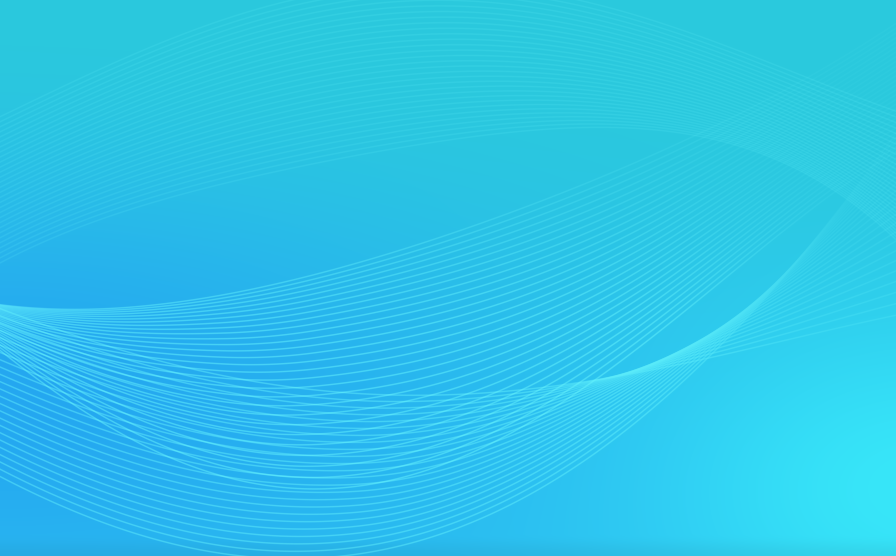
A Shadertoy shader for this background:

```glsl
// Fine woven line ribbons sweeping over a teal to blue gradient.

const vec3 TEAL = vec3(0.165, 0.787, 0.865);
const vec3 SKY  = vec3(0.170, 0.755, 0.940);
const vec3 BLUE = vec3(0.135, 0.635, 0.940);
const vec3 AQUA = vec3(0.220, 0.910, 0.975);
const vec3 LINE = vec3(0.400, 0.960, 0.990);

const vec2 BLUE_CENTER = vec2(0.0, 0.29);
const vec2 BLUE_SIZE = vec2(0.52, 0.34);
const vec2 AQUA_CENTER = vec2(1.03, 0.12);
const vec2 AQUA_SIZE = vec2(0.30, 0.32);
const float LINE_WIDTH = 0.0026;   // fraction of canvas height
const float LINE_ALPHA = 0.55;
const float SLOPE_STEP = 0.002;
const int MAX_LINES = 32;

// Smooth curve through five heights at x = 0, 1/4, 1/2, 3/4 and 1.
float curve(float x, vec4 h, float last) {
    float s = 4.0 * x;
    vec4 d1 = vec4(h.yzw, last) - h;
    vec3 d2 = d1.yzw - d1.xyz;
    vec2 d3 = d2.yz - d2.xy;
    float c2 = s * (s - 1.0) / 2.0;
    float c3 = c2 * (s - 2.0) / 3.0;
    float c4 = c3 * (s - 3.0) / 4.0;
    return h.x + s * d1.x + c2 * d2.x + c3 * d3.x + c4 * (d3.y - d3.x);
}

// Upward bulge of the inner lines, which gathers them into folds.
float fanBend(float x) {
    return 0.18 * smoothstep(-0.15, 0.25, x) * (1.0 - smoothstep(0.35, 0.75, x));
}
float sweepBend(float x) { return 0.16 * smoothstep(0.40, 0.78, x); }
float veilBend(float x) { return -0.07 * smoothstep(0.35, 0.85, x); }

// Light of lines blended between two edges; bend holds the bulge here and ahead.
float ribbon(vec2 uv, vec4 a, float aLast, vec4 b, float bLast, vec2 bend, int count) {
    float aspect = iResolution.x / iResolution.y;
    float width = max(LINE_WIDTH, 1.15 / iResolution.y);
    float nextX = uv.x + SLOPE_STEP;
    vec3 here = vec3(curve(uv.x, a, aLast), curve(uv.x, b, bLast), bend.x);
    vec3 ahead = vec3(curve(nextX, a, aLast), curve(nextX, b, bLast), bend.y);
    vec3 slopes = (ahead - here) / (SLOPE_STEP * aspect);
    float clear = 1.0;
    for (int i = 0; i < MAX_LINES; i++) {
        if (i >= count) break;
        float t = float(i) / float(count - 1);
        vec3 blend = vec3(1.0 - t, t, t * (1.0 - t));
        float slope = dot(slopes, blend);
        float dist = abs(uv.y - dot(here, blend)) / sqrt(1.0 + slope * slope);
        float cover = (1.0 - smoothstep(0.0, width, dist)) * LINE_WIDTH / width;
        clear *= 1.0 - LINE_ALPHA * cover;
    }
    return 1.0 - clear;
}

// Soft elliptical falloff.
float glow(vec2 uv, vec2 center, vec2 size) {
    vec2 q = (uv - center) / size;
    return exp(-dot(q, q));
}

vec3 background(vec2 uv) {
    vec3 color = mix(SKY, TEAL, smoothstep(0.15, 0.90, uv.y + 0.14 * (uv.x - 0.5)));
    color = mix(color, BLUE, 0.85 * glow(uv, BLUE_CENTER, BLUE_SIZE));
    color = mix(color, AQUA, 0.95 * glow(uv, AQUA_CENTER, AQUA_SIZE));
    return color * (1.0 - 0.05 * (1.0 - smoothstep(0.0, 0.04, uv.y)));
}

void mainImage(out vec4 fragColor, in vec2 fragCoord) {
    vec2 uv = fragCoord / iResolution.xy;
    float nextX = uv.x + SLOPE_STEP;
    vec3 color = background(uv);

    // Wide central fan, gathered along its upper left edge
    float fan = ribbon(uv, vec4(0.452, 0.470, 0.578, 0.737), 0.958,
                           vec4(0.370, 0.143, 0.168, 0.422), 0.727,
                           vec2(fanBend(uv.x), fanBend(nextX)), 28);
    // Lower sweep, folding over near the right
    float sweep = ribbon(uv, vec4(0.445, 0.324, 0.290, 0.342), 0.433,
                             vec4(0.143, 0.004, 0.044, 0.296), 0.760,
                             vec2(sweepBend(uv.x), sweepBend(nextX)), 24);
    // Faint upper veil
    float veil = ribbon(uv, vec4(0.527, 0.670, 0.748, 0.763), 0.569,
                            vec4(0.790, 0.965, 1.030, 0.952), 0.800,
                            vec2(veilBend(uv.x), veilBend(nextX)), 30);

    // Lines fade toward the upper right
    float fade = 1.0 - 0.75 * smoothstep(0.38, 0.75, uv.y);
    fade *= 1.0 - 0.55 * smoothstep(0.70, 0.95, uv.x);
    color = mix(color, LINE, 0.90 * fan * fade);
    color = mix(color, LINE, 0.80 * sweep * fade);
    color = mix(color, LINE, 0.26 * veil);

    fragColor = vec4(color, 1.0);
}
```
